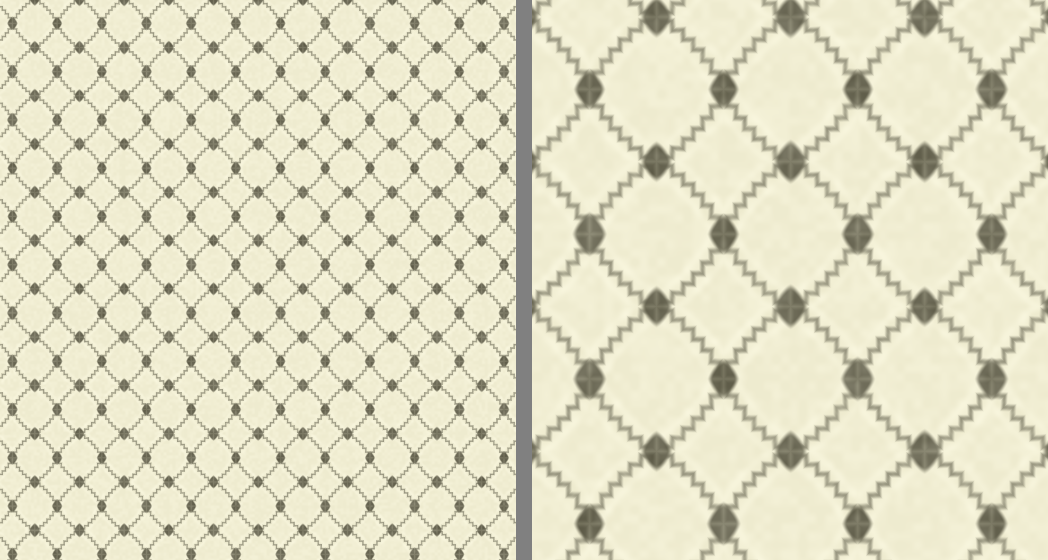
Left, the full canvas; right, a detail of the centre.
This pattern is drawn by a Shadertoy shader. Its source:

```glsl
// Cream trellis of serrated ovals and pinched diamonds, tied by small dark knots.

// Layout, in units of canvas height
const vec2  CELL        = vec2(0.0798, 0.0862);  // one repeat: 11.55 across, 11.6 down
const vec2  ORIGIN      = vec2(0.0222, 0.9583);  // centre of one knot
const float BULGE       = 1.28;                  // 1 = straight diamond, 2 = ellipse
const float TEETH       = 7.0;                   // serrations per oval quarter
const float TOOTH_DEPTH = 0.0021;
const float LINE_HALF   = 0.0019;
const vec2  KNOT_RADIUS = vec2(0.0086, 0.0112);
const float KNOT_POWER  = 1.35;
const float VEIN_HALF   = 0.0010;
const float SOFTNESS    = 0.0018;
const float HALO_WIDTH  = 0.0065;
const float GRAIN_SCALE = 190.0;

// Colours
const vec3 CREAM      = vec3(0.935, 0.922, 0.812);
const vec3 PALE       = vec3(0.975, 0.965, 0.870);
const vec3 LINE_LIGHT = vec3(0.720, 0.710, 0.615);
const vec3 LINE_DARK  = vec3(0.590, 0.580, 0.495);
const vec3 KNOT_DARK  = vec3(0.420, 0.410, 0.335);
const vec3 KNOT_VEIN  = vec3(0.600, 0.590, 0.500);

float hash(vec2 p) {
    vec3 h = fract(p.xyx * vec3(0.1031, 0.1030, 0.0973));
    h += dot(h, h.yzx + 33.33);
    return fract((h.x + h.y) * h.z);
}

float valueNoise(vec2 p) {
    vec2 i = floor(p), f = fract(p);
    f = f * f * (3.0 - 2.0 * f);
    return mix(mix(hash(i), hash(i + vec2(1, 0)), f.x),
               mix(hash(i + vec2(0, 1)), hash(i + vec2(1, 1)), f.x), f.y);
}

float superNorm(vec2 v, float power) {
    v = pow(abs(v), vec2(power));
    return pow(v.x + v.y, 1.0 / power);
}

// Approximate signed distance to the oval whose tips reach the four knots
float ovalDistance(vec2 a) {
    float r = max(superNorm(a, BULGE), 1e-4);
    vec2 gradient = pow(a / r, vec2(BULGE - 1.0)) / CELL;
    return (r - 0.5) / max(length(gradient), 1e-4);
}

// Knots sit at cell corners and cell centres
vec2 nearestKnot(vec2 p) {
    vec2 corner = floor(p + 0.5), centre = floor(p) + 0.5;
    bool cornerCloser = length((p - corner) * CELL) < length((p - centre) * CELL);
    return cornerCloser ? corner : centre;
}

float coverage(float d, float soft) {
    return 1.0 - smoothstep(-soft, soft, d);
}

void mainImage(out vec4 fragColor, in vec2 fragCoord) {
    vec2 uv = fragCoord / iResolution.y;
    vec2 p = (uv - ORIGIN) / CELL;
    float soft = max(SOFTNESS, 0.75 / iResolution.y);

    // Serrated outline: a triangle wave shifts the oval edge in and out
    vec2 a = abs(fract(p - vec2(0.5, 0.0) + 0.5) - 0.5);
    float wave = abs(fract((a.y - a.x) * TEETH) - 0.5) * 4.0 - 1.0;
    float edge = ovalDistance(a);
    float lineDistance = abs(edge + wave * TOOTH_DEPTH) - LINE_HALF;

    // Mottled ground with a pale halo beside the lines
    float grain = valueNoise(uv * GRAIN_SCALE);
    float halo = exp(-pow((abs(edge) - HALO_WIDTH) / (0.4 * HALO_WIDTH), 2.0));
    vec3 color = mix(CREAM, PALE, clamp(0.65 * grain + 0.45 * halo - 0.15, 0.0, 1.0));

    // Lines, darker at the tooth tips
    float tone = clamp(0.45 + 0.4 * abs(wave) + 0.5 * (grain - 0.5), 0.0, 1.0);
    color = mix(color, mix(LINE_LIGHT, LINE_DARK, tone), coverage(lineDistance, soft));

    // Knots: rounded diamonds with a faint cross, each slightly different
    vec2 knot = nearestKnot(p);
    vec2 v = (p - knot) * CELL;
    float vary = hash(knot * 2.0 + 71.0) - 0.5;
    vec2 radius = KNOT_RADIUS * (1.0 + 0.12 * vary);
    float knotDistance = (superNorm(v / radius, KNOT_POWER) - 1.0) * radius.x;
    float vein = coverage(min(abs(v.x), abs(v.y)) - VEIN_HALF, soft);
    vec3 knotColor = mix(KNOT_DARK, KNOT_VEIN, 0.55 * vein) + 0.05 * vary + 0.08 * (grain - 0.5);
    color = mix(color, knotColor, coverage(knotDistance, soft));

    fragColor = vec4(color, 1.0);
}
```
